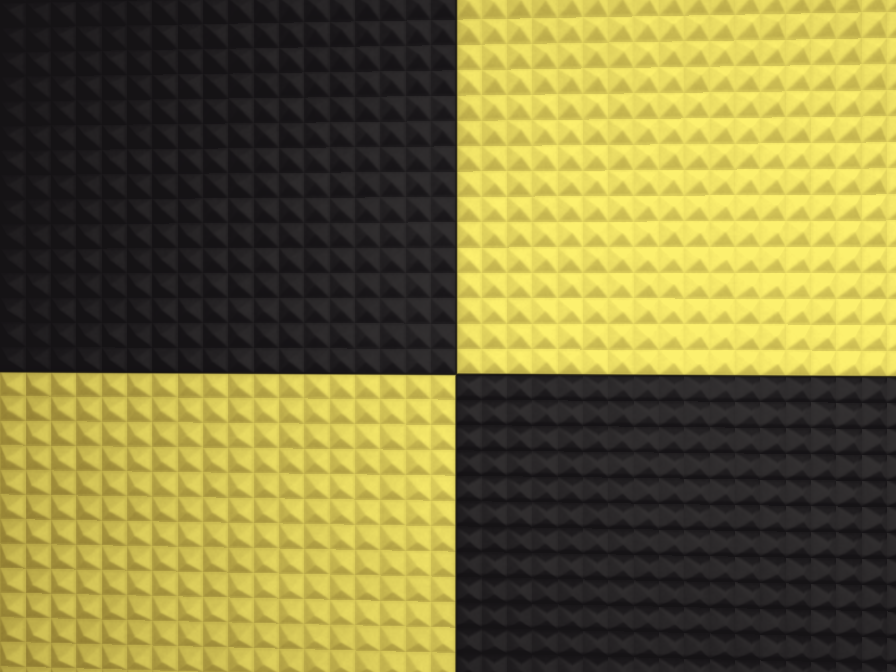
A WebGL 1 fragment shader for this pattern:

```glsl
precision highp float;
// Four foam panels, two black and two yellow, meeting at a dark cross seam.
// Each panel is a grid of soft pyramids whose tips lean away from the view
// centre; faces turned to a lamp at the right are light, the others dark.

uniform vec2 u_resolution;

// Lengths are in canvas heights.
const vec2 SEAM = vec2(0.679, 0.443);
const vec2 VIEW_CENTRE = vec2(0.667, 0.5);
const vec2 LAMP = vec2(1.08, 0.56);
const float PITCH = 0.0377;
const float KEYSTONE = 0.045;      // rows spread towards the right
const float SEAM_TILT = -0.006;
const float SEAM_HALF_WIDTH = 0.0013;
const float TIP_LEAN = 0.36;       // tip shift in cells per unit of distance
const float TIP_JITTER = 0.07;
const float RIDGE_SHARPNESS = 12.0;
const float GLOW_FALLOFF = 0.95;
const float YELLOW_LIFT = 0.15;
const float OVERHANG = 0.36;       // shadow depth below lower right tips, in cells
const float GRAIN = 0.03;

// Face tones: sides in even light, their gain towards the lamp, top, bottom.
const float SIDE_TONE = 0.05;
const float SIDE_GAIN = 0.27;
const float TOP_TONE = 0.15;
const float BOTTOM_TONE = -0.27;

const vec3 YELLOW_SHADE = vec3(0.50, 0.42, 0.155);
const vec3 YELLOW_LIGHT = vec3(0.99, 0.94, 0.43);
const vec3 BLACK_SHADE = vec3(0.082, 0.073, 0.083);
const vec3 BLACK_LIGHT = vec3(0.208, 0.198, 0.200);
const vec3 SEAM_COLOUR = vec3(0.07, 0.06, 0.05);

float hash(vec2 p) {
  vec3 q = fract(vec3(p.xyx) * 0.1031);
  q += dot(q, q.yzx + 33.33);
  return fract((q.x + q.y) * q.z);
}

float noise(vec2 p) {
  vec2 i = floor(p);
  vec2 f = fract(p);
  f = f * f * (3.0 - 2.0 * f);
  return mix(mix(hash(i), hash(i + vec2(1.0, 0.0)), f.x),
             mix(hash(i + vec2(0.0, 1.0)), hash(i + vec2(1.0, 1.0)), f.x), f.y);
}

// Tone of one pyramid; c is the place in the cell, from -0.5 to 0.5.
// The face tones come as right, left, top, bottom.
float pyramidTone(vec2 c, vec2 tip, vec4 faceTone) {
  vec2 d = c - tip;
  // Way from the tip to each side: the largest names the face.
  vec4 reach = vec4(d.x / (0.5 - tip.x), -d.x / (0.5 + tip.x),
                    d.y / (0.5 - tip.y), -d.y / (0.5 + tip.y));
  float depth = max(max(reach.x, reach.y), max(reach.z, reach.w));
  vec4 weight = exp((reach - depth) * RIDGE_SHARPNESS);
  float tone = dot(weight, faceTone) / dot(weight, vec4(1.0));
  // Valleys blend into the neighbouring cell.
  float valley = smoothstep(0.75, 1.0, depth);
  return tone * (1.0 - 0.5 * valley) + 0.05 * (1.0 - depth);
}

void main() {
  vec2 p = gl_FragCoord.xy / u_resolution.y;
  float pixel = 1.0 / u_resolution.y;

  // Panel coordinates, measured from the seam crossing.
  vec2 s = p - SEAM;
  s.y -= SEAM_TILT * s.x;
  s.y /= 1.0 + KEYSTONE * s.x;
  vec2 grid = s / PITCH;
  vec2 cell = floor(grid);
  vec2 local = grid - cell - 0.5;
  vec2 side = smoothstep(-pixel, pixel, s);

  // Leaning tip, slightly uneven from cell to cell.
  vec2 cellCentre = SEAM + (cell + 0.5) * PITCH;
  vec2 jitter = vec2(hash(cell + 71.0), hash(cell + 137.0)) - 0.5;
  vec2 tip = (cellCentre - VIEW_CENTRE) * TIP_LEAN + jitter * TIP_JITTER;
  tip = clamp(tip, -0.3, 0.3);

  // Broad glow, face tone, cell variation and foam grain.
  vec2 toLamp = LAMP - p;
  float glow = exp(-GLOW_FALLOFF * dot(toLamp, toLamp));
  float turn = SIDE_GAIN * toLamp.x;
  vec4 faceTone = vec4(SIDE_TONE + turn, SIDE_TONE - turn, TOP_TONE, BOTTOM_TONE);
  float tone = 0.74 * glow + pyramidTone(local, tip, faceTone) * (0.65 + 0.35 * glow);
  tone += 0.05 * (hash(cell + 211.0) - 0.5);
  tone += GRAIN * (noise(p * 330.0) + noise(p * 150.0) - 1.0);

  // Tips at the lower right hang over the row below them.
  float drop = 0.5 - OVERHANG * (1.0 - 1.6 * abs(local.x - tip.x));
  float overhang = smoothstep(drop - 0.1, drop + 0.12, local.y);
  overhang = max(overhang, 1.0 - smoothstep(-0.52, -0.28, local.y));
  float blackTone = tone - 0.3 * overhang * side.x * (1.0 - side.y);

  // Yellow lies upper right and lower left.
  vec3 yellow = mix(YELLOW_SHADE, YELLOW_LIGHT, clamp(tone + YELLOW_LIFT, 0.0, 1.0));
  vec3 black = mix(BLACK_SHADE, BLACK_LIGHT, smoothstep(0.2, 0.98, blackTone));
  float isYellow = side.x * side.y + (1.0 - side.x) * (1.0 - side.y);
  vec3 colour = mix(black, yellow, isYellow);

  // Dark gap between panels, with a soft shadow beside it.
  float gap = min(abs(s.x), abs(s.y));
  colour *= 1.0 - 0.15 * exp(-gap / 0.003);
  float line = 1.0 - smoothstep(SEAM_HALF_WIDTH - pixel, SEAM_HALF_WIDTH + pixel, gap);
  colour = mix(colour, SEAM_COLOUR, line * 0.8);

  gl_FragColor = vec4(colour, 1.0);
}
```
